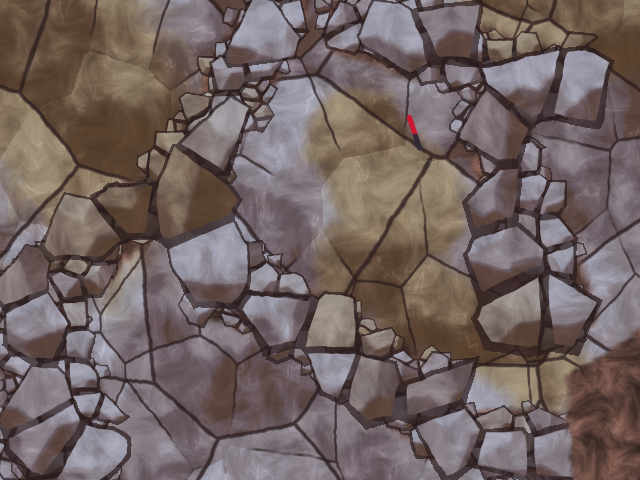
Write a Shadertoy shader that draws this texture.

```glsl
// A fractured rock face: mauve and ochre slabs, bands of angular rubble, soil and a red marker.

struct Cell { vec2 id; vec2 offset; float edge; };

float hash(vec2 p) { return fract(sin(dot(p, vec2(127.1, 311.7))) * 43758.5); }
vec2 hash2(vec2 p) { return vec2(hash(p), hash(p + 57.3)); }

// Layered sines, each octave turned and bent by itself
float layeredSines(vec2 p) {
    float sum = 0.0, amp = 0.5;
    for (int i = 0; i < 6; i++) {
        p = mat2(0.8, 0.6, -0.6, 0.8) * p * 1.9 + 1.7;
        p += 0.7 * sin(p.yx * 0.9);
        sum += amp * sin(p.x) * cos(p.y);
        amp *= 0.62;
    }
    return sum;
}

// Cellular noise with the true distance to the cell border
Cell cells(vec2 p) {
    vec2 base = floor(p), f = p - base, nearest = vec2(9.0);
    Cell c = Cell(base, vec2(0.0), 9.0);
    for (int j = -1; j <= 1; j++)
    for (int i = -1; i <= 1; i++) {
        vec2 g = vec2(i, j), r = g + 0.1 + 0.8 * hash2(base + g) - f;
        if (dot(r, r) < dot(nearest, nearest)) { nearest = r; c.id = base + g; }
    }
    for (int j = -2; j <= 2; j++)
    for (int i = -2; i <= 2; i++) {
        vec2 g = vec2(i, j), r = g + 0.1 + 0.8 * hash2(base + g) - f, d = r - nearest;
        if (dot(d, d) > 0.0001) c.edge = min(c.edge, dot(0.5 * (r + nearest), normalize(d)));
    }
    c.offset = -nearest;
    return c;
}

// Light on a flat-topped stone with four sloping sides
float facets(Cell c) {
    float weight = exp(-4.0), light = 0.36 * weight;
    for (int i = 0; i < 4; i++) {
        float k = float(i), turn = 1.571 * (k + hash(c.id + k * 7.1));
        vec2 dir = vec2(cos(turn), sin(turn));
        float height = 0.2 + 0.3 * hash(c.id + k * 3.7 + 11.0) - dot(c.offset, dir);
        float w = exp(-40.0 * height);
        weight += w;
        light += w * 0.75 * dot(dir, vec2(-0.3, 0.95));
    }
    return light / weight;
}

float segment(vec2 p, vec2 a, vec2 b) {
    vec2 d = b - a;
    return length(p - a - d * clamp(dot(p - a, d) / dot(d, d), 0.0, 1.0));
}

float band(vec2 p, vec2 a, vec2 b, float width) {
    return 1.0 - smoothstep(0.0, width, segment(p, a, b));
}

// Where the face has crumbled
float rubble(vec2 p) {
    float m = band(p, vec2(0.58, 1.0), vec2(0.42, 0.68), 0.14);
    m = max(m, band(p, vec2(0.42, 0.68), vec2(0.12, 0.42), 0.13));
    m = max(m, band(p, vec2(0.05, 0.35), vec2(0.14, 0.0), 0.21));
    m = max(m, band(p, vec2(0.48, 0.41), vec2(0.88, 0.17), 0.16));
    m = max(m, band(p, vec2(0.75, 0.95), vec2(1.15, 0.82), 0.15));
    m = max(m, band(p, vec2(1.02, 0.74), vec2(1.16, 0.35), 0.14));
    return max(m, band(p, vec2(0.92, 0.1), vec2(1.2, 0.06), 0.12));
}

// Where iron has stained the rock
float stain(vec2 p) {
    float m = band(p, vec2(0.0, 0.95), vec2(0.22, 0.68), 0.42);
    m = max(m, band(p, vec2(0.76, 0.68), vec2(0.86, 0.58), 0.2));
    m = max(m, band(p, vec2(1.08, 0.97), vec2(1.33, 0.93), 0.22));
    return max(m, 0.8 * band(p, vec2(0.76, 0.43), vec2(1.12, 0.24), 0.2));
}

vec3 rock(float tone, float ochre) {
    vec3 col = mix(vec3(0.36, 0.27, 0.24), vec3(0.41, 0.35, 0.38), smoothstep(-0.7, -0.3, tone));
    col = mix(col, vec3(0.53, 0.49, 0.52), smoothstep(-0.3, 0.15, tone));
    col = mix(col, vec3(0.61, 0.61, 0.67), smoothstep(0.2, 0.65, tone));
    vec3 rust = mix(vec3(0.34, 0.25, 0.17), vec3(0.60, 0.53, 0.41), smoothstep(-0.5, 0.75, tone));
    return mix(col, rust, ochre);
}

void mainImage(out vec4 fragColor, in vec2 fragCoord) {
    vec2 p = fragCoord / iResolution.y;
    float rough = layeredSines(p * 5.0), grain = layeredSines(p * 25.0 + 4.0);
    vec2 q = p + 0.013 * vec2(layeredSines(p * 3.0), layeredSines(p * 3.0 + 9.0));
    vec3 dark = vec3(0.17, 0.115, 0.12);
    float ochre = smoothstep(0.22, 0.6, stain(q) + 0.3 * rough);

    // Large slabs, with finer broken cracks
    Cell slab = cells(mat2(0.8, 0.6, -0.6, 0.8) * q * vec2(2.6, 3.0) + 3.0);
    Cell crack = cells(q * vec2(5.6, 4.4) + 20.0);
    float tone = 0.65 * facets(slab) + 0.35 * facets(crack) + 0.35 * (hash(slab.id) - 0.5);
    vec3 col = rock(tone + 0.4 * rough + 0.2 * grain, 0.85 * ochre);
    float vein = 1.0 - smoothstep(0.0, 0.05, abs(layeredSines(q * vec2(4.0, 2.5) + 6.0)));
    col += 0.06 * vein * smoothstep(-0.1, 0.3, grain);
    float broken = smoothstep(-0.15, 0.15, layeredSines(p * 2.0 + 2.0));
    col = mix(col, dark, 0.8 * (1.0 - smoothstep(0.004, 0.018, slab.edge)));
    col = mix(col, dark, 0.75 * broken * (1.0 - smoothstep(0.004, 0.022, crack.edge)));

    // Soil in the crumbled bands and the lower right corner
    float corner = min(p.x - 1.19, 0.2 + 0.7 * (p.x - 1.17) - p.y) + 0.03 * rough;
    corner = smoothstep(-0.008, 0.012, corner);
    float dirt = max(corner, smoothstep(0.4, 0.65, rubble(q) + 0.25 * rough));
    col = mix(col, vec3(0.37, 0.265, 0.235) * (1.0 + 0.5 * grain), dirt);

    // Loose stones, from chips to blocks
    for (int i = 0; i < 3; i++) {
        float scale = 32.0 / pow(2.0, float(i));
        Cell c = cells(q * scale + 31.0 * float(i));
        vec2 centre = q - c.offset / scale;
        float chance = hash(c.id + 5.0);
        float present = step(0.3 + 0.45 * chance, rubble(centre)) * (1.0 - corner);
        float gap = 0.025 + 0.12 * max(0.0, -c.offset.y) + 0.05 * hash(c.id + 2.0);
        float body = smoothstep(gap, gap + 0.003 * scale, c.edge);
        float rust = 0.7 * smoothstep(0.35, 0.8, stain(centre) + 0.6 * hash(c.id + 8.0) - 0.1);
        vec3 face = rock(facets(c) + 0.5 * (hash(c.id) - 0.5) + 0.3 * rough + 0.2 * grain, rust);
        col = mix(col, mix(mix(col, dark, 0.7), face, body), present);
    }

    // Red marker with a dark barrel
    float pen = 1.0 - smoothstep(0.004, 0.007, segment(p, vec2(0.853, 0.755), vec2(0.874, 0.692)));
    vec3 ink = mix(vec3(0.2, 0.17, 0.22), vec3(0.8, 0.1, 0.2), smoothstep(0.718, 0.724, p.y));
    col = mix(col * (1.0 + 0.12 * grain), ink, pen);
    fragColor = vec4(col, 1.0);
}
```
